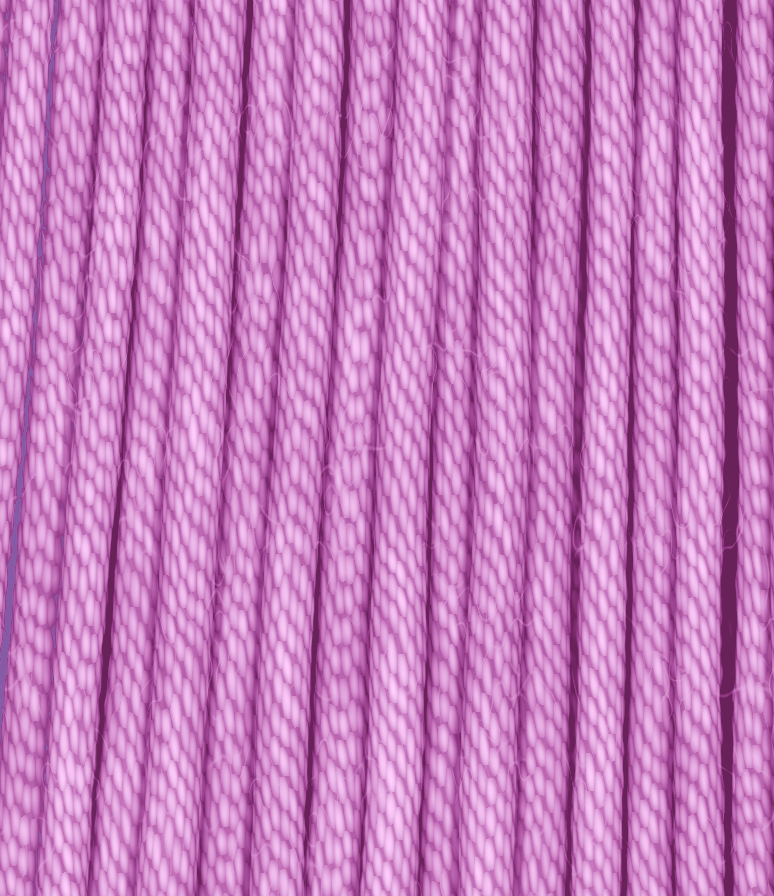
Give the GLSL for this texture, as a Shadertoy shader.

```glsl
// Hanging strands of orchid-pink twisted cotton thread with dark gaps and stray fuzz.

// Values to tune, lengths in canvas heights
const float PITCH = 0.056;        // spacing of neighbouring strands
const float PLY_WIDTH = 0.0108;   // width of one twisted ply
const float PLY_LENGTH = 0.035;   // length of one visible twist
const float PLY_SLANT = 0.55;     // sideways drift of a twist, in ply widths
const float PLY_RELIEF = 0.34;    // contrast between twists and creases
const float SHADOW_REACH = 0.013; // width of the shadow beside a strand
const float LEAN_LEFT = 0.085;    // lean at the left and right borders
const float LEAN_RIGHT = -0.005;
const float GAP_LEVEL = 0.14;
const float FUZZ_LEVEL = 0.13;
const vec3 LAVENDER = vec3(0.58, 0.45, 0.78);

// Thread colours from deep shade to highlight; green serves as the tone level
const vec3 SHADES[6] = vec3[6](
    vec3(0.41, 0.13, 0.35), vec3(0.56, 0.21, 0.51), vec3(0.69, 0.35, 0.65),
    vec3(0.80, 0.49, 0.76), vec3(0.86, 0.61, 0.84), vec3(0.93, 0.73, 0.92));

float hash(vec2 p) {
    return fract(sin(dot(p, vec2(127.1, 311.7))) * 43758.5);
}

float cornerSlope(vec2 cell, vec2 offset) {
    float angle = 6.2832 * hash(cell);
    return dot(vec2(cos(angle), sin(angle)), offset);
}

// Gradient noise, about -0.7 to 0.7
float noise(vec2 p) {
    vec2 i = floor(p), f = fract(p);
    vec2 w = f * f * f * (f * (f * 6.0 - 15.0) + 10.0);
    vec2 e = vec2(1.0, 0.0);
    return mix(mix(cornerSlope(i, f), cornerSlope(i + e.xy, f - e.xy), w.x),
               mix(cornerSlope(i + e.yx, f - e.yx), cornerSlope(i + e.xx, f - e.xx), w.x), w.y);
}

// Overlapping slanted twists; x is relief, y is the random tone of the top twist
vec2 twists(vec2 q, float seed) {
    vec2 best = vec2(0.0, 0.5);
    float column = floor(q.x);
    for (int k = -1; k <= 1; k++) {
        float c = column + float(k);
        float along = q.y + 0.5 * c + 0.35 * hash(vec2(c, seed));
        float row = floor(along);
        float g = along - row - 0.5;
        float shift = 0.25 * (hash(vec2(c + seed, row)) - 0.5);
        float across = q.x - c - 0.5 + PLY_SLANT * g + shift;
        float relief = 1.0 - pow(across / 0.6, 2.0) - pow(g / 0.62, 2.0);
        if (relief > best.x) best = vec2(relief, hash(vec2(row, c + seed * 3.0)));
    }
    return best;
}

// Paints one layer of separate strands over the tone beneath it
float strandLayer(float under, vec2 p, float offset, float light, float seed, float blur) {
    float x = (p.x - offset) / (2.0 * PITCH);
    float id = floor(x);
    float key = id + seed * 17.0;
    float wander = 0.2 * (hash(vec2(key, 2.3)) - 0.5) + 0.22 * noise(vec2(p.y * 1.7, key * 3.7));
    float radius = PITCH * mix(0.44, 0.57, hash(vec2(key, 7.9)));
    radius *= 1.0 + 0.1 * noise(vec2(p.y * 6.0, key * 5.3));
    float dx = (x - id - 0.5) * 2.0 * PITCH - wander * PITCH;

    // Ragged outline and round body
    float edge = abs(dx) - radius + 0.0035 * noise(vec2(p.y * 38.0, key + sign(dx) * 0.3));
    float u = clamp(dx / radius, -0.99, 0.99);
    float roundness = sqrt(1.0 - u * u);

    // Twisted plies wrapped around the body
    vec2 q = vec2(asin(u) * radius / PLY_WIDTH, p.y / PLY_LENGTH);
    q += vec2(0.9 * noise(vec2(p.y * 4.0, key * 2.1)), 0.5 * noise(p * vec2(30.0, 9.0) + key));
    vec2 ply = twists(q, key);

    float tone = 0.19 + 0.43 * pow(roundness, 0.85);
    tone += (PLY_RELIEF * (ply.x - 0.6) + 0.09 * (ply.y - 0.5)) * (0.45 + 0.55 * roundness);
    tone += 0.07 * noise(vec2(p.y * 3.0, key * 1.9));

    // Contact shadow below, then the strand itself
    float shaded = under * mix(0.5, 1.0, smoothstep(0.0, SHADOW_REACH, edge));
    return mix(tone * light, shaded, smoothstep(-blur, blur, edge));
}

// Thin curling hairs along the zero lines of noise, broken into patches
float fuzz(vec2 p, float blur) {
    float hairs = 0.0;
    for (int k = 0; k < 3; k++) {
        float s = float(k);
        vec2 q = p * vec2(34.0 + 9.0 * s, 13.0 + 5.0 * s) + 19.0 * s;
        float line = 1.0 - smoothstep(0.0, 32.0 * blur, abs(noise(q)));
        hairs += line * smoothstep(0.08, 0.35, noise(p * vec2(17.0, 11.0) + 7.0 * s));
    }
    return min(hairs, 1.0);
}

vec3 threadColour(float tone) {
    vec3 colour = SHADES[0];
    for (int i = 0; i < 5; i++) {
        float low = SHADES[i].g, high = SHADES[i + 1].g;
        colour = mix(colour, SHADES[i + 1], clamp((tone - low) / (high - low), 0.0, 1.0));
    }
    return colour + 0.6 * max(tone - SHADES[5].g, 0.0);
}

void mainImage(out vec4 fragColor, in vec2 fragCoord) {
    vec2 p = fragCoord / iResolution.y;
    float blur = max(1.0 / iResolution.y, 0.0016);
    float side = fragCoord.x / iResolution.x;
    vec2 s = p;
    s.x -= mix(LEAN_LEFT, LEAN_RIGHT, side) * (p.y - 0.5);

    // Deep, middle and front strands
    float tone = strandLayer(GAP_LEVEL, s, 0.5 * PITCH, 0.62, 1.0, blur);
    tone = strandLayer(tone, s, 0.0, 0.97, 2.0, blur);
    tone = strandLayer(tone, s, PITCH, 1.03, 3.0, blur);

    // Fine fibres, soft unevenness and loose hairs
    tone += 0.07 * noise(vec2(s.x * 190.0 + s.y * 22.0, s.y * 42.0));
    tone += 0.05 * noise(s * vec2(9.0, 5.0));
    tone += FUZZ_LEVEL * fuzz(s, blur) * (1.0 - smoothstep(0.3, 0.75, tone));

    // Cool backdrop glimpsed through gaps at the left
    float glimpse = (1.0 - smoothstep(0.06, 0.13, side)) * (1.0 - smoothstep(0.17, 0.24, tone));
    fragColor = vec4(mix(threadColour(tone), LAVENDER, 0.7 * glimpse), 1.0);
}
```
